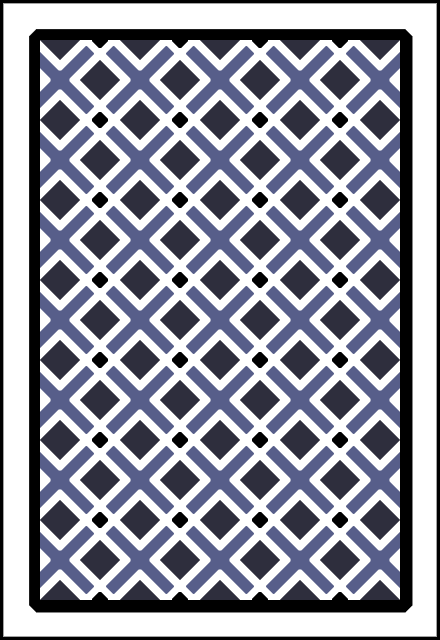
Reproduce this pattern procedurally as a Shadertoy shader.

```glsl
// Card back: a framed lattice of crossed bars, white-ringed diamonds and small dots.

#define CANVAS_HEIGHT 8.0            // canvas height, in repeats
#define FIELD vec2(2.25, 3.5)        // half size of the patterned field: 4.5 by 7 repeats
#define FRAME 0.146                  // thickness of the inner frame
#define FRAME_CUT 0.09               // chamfer of the frame corners
#define FRAME_SHIFT vec2(0.01, -0.01)
#define EDGE 0.042                   // thickness of the outer edge line
#define DIAMOND 0.253                // half diagonal of the dark diamonds
#define DOT 0.115                    // half diagonal of the black dots
#define BAR vec2(0.76, 0.102)        // bar length and half width, in diagonal units
#define BLUE vec3(0.34, 0.37, 0.54)
#define DARK vec3(0.18, 0.18, 0.24)

const float DIAGONAL = 0.70711;      // diagonal units to true distance

float chamferBox(vec2 p, vec2 halfSize, float cut) {
    vec2 d = abs(p) - halfSize;
    return max(max(d.x, d.y), (d.x + d.y + cut) * DIAGONAL);
}

float roundedEdge(vec2 d, float radius) {
    d += radius;
    return length(max(d, 0.0)) + min(max(d.x, d.y), 0.0) - radius;
}

float cover(float dist, float pixel) {
    return clamp(0.5 - dist / pixel, 0.0, 1.0);
}

vec3 lattice(vec2 p, float pixel) {
    // Fold one repeat into a quadrant around the crossing of the bars
    vec2 a = abs(fract(p + 0.5) - 0.5);
    float along = a.x + a.y;
    float across = abs(a.x - a.y);

    // Bars, with a small fillet where they cross
    float fillet = 0.06;
    float blend = max(fillet - (along - across), 0.0) / fillet;
    float softAcross = across - blend * blend * fillet * 0.25;
    float bars = roundedEdge((vec2(along, softAcross) - BAR) * DIAGONAL, 0.015);

    // Diamonds on the cell edges, blunted dots on the cell corners
    float diamond = (0.5 - across - DIAMOND) * DIAGONAL;
    float dot4 = chamferBox(0.5 - a, vec2(0.1), 0.2 - DOT);

    vec3 color = mix(vec3(1.0), BLUE, cover(bars, pixel));
    color = mix(color, DARK, cover(diamond, pixel));
    return mix(color, vec3(0.0), cover(dot4, pixel));
}

void mainImage(out vec4 fragColor, in vec2 fragCoord) {
    float pixel = CANVAS_HEIGHT / iResolution.y;
    vec2 p = (fragCoord - 0.5 * iResolution.xy) * pixel;
    vec2 canvasHalf = 0.5 * iResolution.xy * pixel;

    // White card inside a black edge line
    vec3 color = vec3(cover(chamferBox(p, canvasHalf - EDGE, 0.0), pixel));

    // Black frame, then the patterned field within it
    float frame = chamferBox(p - FRAME_SHIFT, FIELD + FRAME, FRAME_CUT);
    color = mix(color, vec3(0.0), cover(frame, pixel));
    float field = chamferBox(p, FIELD, 0.0);
    color = mix(color, lattice(p, pixel), cover(field, pixel));

    fragColor = vec4(color, 1.0);
}
```
